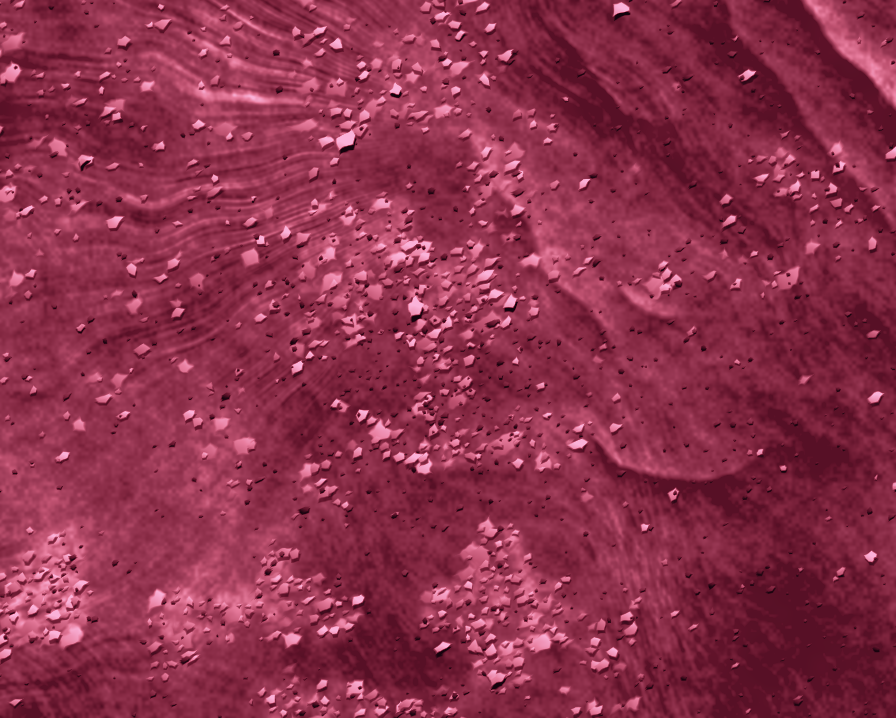
Write a Shadertoy shader that draws this texture.

```glsl
// Crimson desert seen from above: wind-combed dust, dune crests, pale rocks and dark pebbles.
#define BASE_TONE 2.25
#define BROAD_CONTRAST 4.2
#define RELIEF_GAIN 7.8
#define GRAIN .85
#define DUST_HAZE 2.5
#define FAN_CENTRE vec2(.76, .8)
#define FAN_LINES 17.
#define LIGHT_DIR vec2(.45, .89)
#define SHADOW_DIR vec2(.25, -.97)
#define ROCK_ANGLE .55

float hash(vec2 p) {
  vec3 q = fract(p.xyx * vec3(.1031, .103, .0973));
  q += dot(q, q.yzx + 33.33);
  return fract((q.x + q.y) * q.z);
}
float noise(vec2 p) {
  vec2 i = floor(p), f = fract(p);
  f = f * f * (3. - 2. * f);
  return mix(mix(hash(i), hash(i + vec2(1, 0)), f.x),
             mix(hash(i + vec2(0, 1)), hash(i + vec2(1, 1)), f.x), f.y);
}
float fbm(vec2 p) {
  float sum = 0., amp = .5;
  for (int i = 0; i < 4; i++, amp *= .5) {
    sum += amp * noise(p);
    p = mat2(1.6, 1.2, -1.2, 1.6) * p + 17.3;
  }
  return sum;
}
float blob(vec2 p, float x, float y, float w, float h) {
  vec2 q = (p - vec2(x, y)) / vec2(w, h);
  return exp(-dot(q, q));
}

// Wind streaks fanning out to the left
float fan(vec2 p) {
  vec2 d = p - FAN_CENTRE;
  float r = length(d);
  float a = FAN_LINES * (atan(d.y, -d.x) + .22 * noise(p * 4.) + .05 * noise(p * 14.));
  float streaks = noise(vec2(a, r * 5. + 40.)) + .45 * noise(vec2(a * 2.3, r * 9.))
                + .25 * noise(vec2(a * 5., r * 14. + 70.)) - .85;
  return streaks * smoothstep(.12, .45, r) * smoothstep(.05, .4, -d.x);
}
// Height of the dust: streaks, rolling sand, two rippled patches
float height(vec2 p) {
  vec2 q = vec2(dot(p, vec2(.64, -.77)), dot(p, vec2(.77, .64)));
  float sand = fbm(q * vec2(7, 13) + 2. * noise(p * 5.));
  float ripple = sin(q.x * 230. + 11. * noise(p * 18.));
  float patches = blob(p, .89, .89, .06, .04) + blob(p, .85, .7, .05, .05);
  return .75 * fan(p) + sand * mix(1.1, 2.2, smoothstep(.5, .9, p.x)) + .07 * ripple * patches;
}

// Sagging crests, bright on one flank and dark on the other
float dunes(vec2 p) {
  vec4 ends[6] = vec4[6](vec4(.66, .82, .88, .49), vec4(.8, .41, 1.05, .36),
    vec4(1.06, 1.06, 1.32, .8), vec4(.96, 1.06, 1.32, .62),
    vec4(.77, .96, .94, .82), vec4(.86, .61, .94, .55));
  // Sag, width, gain
  vec3 form[6] = vec3[6](vec3(.02, .035, 1.6), vec3(.05, .03, 2), vec3(.015, .05, 2.6),
    vec3(.02, .06, 1.4), vec3(.02, .03, 1.3), vec3(.02, .022, 2));
  float sum = 0., wobble = .025 * (noise(p * 16.) - .5);
  for (int i = 0; i < 6; i++) {
    vec2 axis = ends[i].zw - ends[i].xy, u = normalize(axis), q = p - ends[i].xy;
    float s = dot(q, u) / length(axis);
    float d = dot(q, vec2(-u.y, u.x)) + form[i].x * 4. * s * (1. - s) + wobble;
    float taper = smoothstep(-.1, .2, s) * smoothstep(1.1, .8, s);
    float side = smoothstep(-.008, .008, d) * 2. - 1.;
    sum += form[i].z * taper * side * exp(-abs(d) / form[i].y);
  }
  return sum;
}

// Where pale rocks gather
float rockField(vec2 p) {
  float field = blob(p, .58, .68, .13, .26) + blob(p, .67, .27, .16, .16)
    + 1.3 * blob(p, .2, .15, .26, .1) + 1.3 * blob(p, .56, .08, .24, .12)
    + .8 * blob(p, 1.03, .74, .13, .12) + .2 * smoothstep(.6, .3, p.x) + .03;
  return min(field, 1.) * smoothstep(.32, .66, noise(p * 13. + 5.));
}
// Stone outline cut by five random edges
float chip(vec2 q, float radius, float seed) {
  float d = -1.;
  for (float k = 0.; k < 5.; k++) {
    float turn = (k + .7 * hash(vec2(seed, k))) * 1.2566;
    d = max(d, dot(q, vec2(cos(turn), sin(turn))) - radius * (.6 + .4 * hash(vec2(k, seed))));
  }
  return d;
}
// Scatters stones over a jittered grid, each with a shadow and a lit face
void scatter(inout float tone, vec2 p, float cell, float size, float soft,
             float face, float shade, float rocks, float pebbles) {
  float blur = max(soft, .8 / iResolution.y), c = cos(ROCK_ANGLE), s = sin(ROCK_ANGLE);
  vec2 rough = .35 * size * (vec2(noise(p * 130.), noise(p * 130. + 50.)) - .5);
  for (int k = 0; k < 9; k++) {
    vec2 id = floor(p / cell) + vec2(k % 3, k / 3) - 1., key = id + 100. + floor(face * 37.);
    vec2 centre = (id + .15 + .7 * vec2(hash(key), hash(key + 51.))) * cell;
    float crowd = .1 + .5 * blob(centre, .6, .5, .24, .18) + .1 * smoothstep(.7, 1., centre.x);
    if (hash(key + 23.) > rocks * rockField(centre) + pebbles * crowd) continue;
    float pick = hash(key + 77.), seed = floor(hash(key + 91.) * 900.);
    float radius = size * mix(.35, 1., pick * pick);
    vec2 squash = vec2(mix(.5, 1., hash(key + 13.)), 1.1), q = p - centre + rough;
    mat2 turn = mat2(c, -s, s, c);
    float dark = chip(turn * (q - SHADOW_DIR * radius * .7) * squash, radius, seed);
    float body = chip(turn * q * squash, radius, seed);
    tone = mix(tone, 0., shade * smoothstep(blur, -blur, dark));
    float lit = face + 1.8 * (hash(key + 37.) - .5) + .6 * dot(q, LIGHT_DIR) / radius;
    tone = mix(tone, lit, mix(.7, 1., pick) * smoothstep(blur, -blur, body));
  }
}

// Ramp from black shadow to pale pink
vec3 palette(float t) {
  vec3 ramp[7] = vec3[7](vec3(.08, .01, .05), vec3(.37, .07, .16), vec3(.51, .15, .25),
    vec3(.6, .22, .33), vec3(.75, .32, .44), vec3(.91, .49, .62), vec3(.98, .7, .85));
  t = clamp(t, 0., 5.999);
  return mix(ramp[int(t)], ramp[int(t) + 1], fract(t));
}

void mainImage(out vec4 fragColor, in vec2 fragCoord) {
  vec2 p = fragCoord / iResolution.y, e = LIGHT_DIR * .002;
  // Ground
  float tone = BASE_TONE + BROAD_CONTRAST * (fbm(p * 3.6) - .47) + fan(p) + dunes(p);
  tone += RELIEF_GAIN * (height(p - e) - height(p + e));
  tone += GRAIN * (noise(p * 190.) + noise(p * 80.) - 1.);
  tone = max(tone, .9) + DUST_HAZE * rockField(p) * noise(p * 42.);
  // Slabs, chips, pebbles, boulders
  scatter(tone, p, .03, .0145, .0026, 4.9, .15, .85, 0.);
  scatter(tone, p, .017, .008, .0013, 5.3, .65, .75, .08);
  scatter(tone, p, .013, .004, .0011, 1.5, .95, .1, .6);
  scatter(tone, p, .075, .012, .0014, 5.8, 1., .05, .4);
  fragColor = vec4(palette(tone), 1);
}
```
